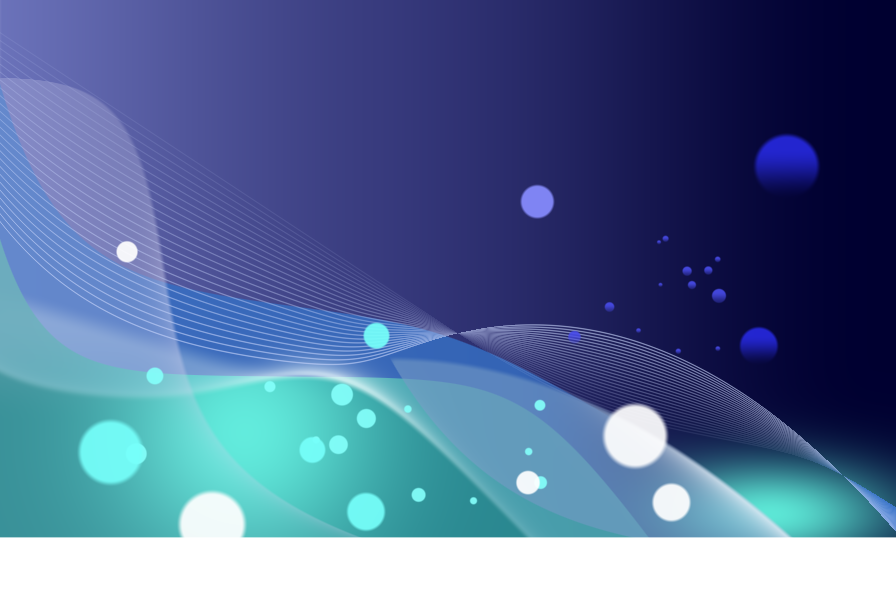
Write a Shadertoy shader that draws this background.

```glsl
// Flowing translucent ribbons, a fan of fine lines and soft orbs over a navy to teal gradient.
#define VIEW_HEIGHT 5.13
#define FLOOR_Y 0.52
#define LINE_COUNT 24.0
#define LINE_WIDTH 0.007
#define SPECK_COUNT 13
#define NAVY vec3(0.0, 0.0, 0.19)
#define PERIWINKLE vec3(0.42, 0.45, 0.73)
#define RIBBON_BLUE vec3(0.21, 0.43, 0.76)
#define AQUA vec3(0.38, 0.95, 0.87)
#define DEEP_TEAL vec3(0.16, 0.54, 0.55)
#define MIST vec3(0.53, 0.67, 0.84)
#define ORB_BLUE vec3(0.15, 0.16, 0.88)

// Main orbs: centre, radius, tint (0 blue, 0.3 violet, 0.6 cyan, 1 white)
const vec4 ORBS[12] = vec4[12](
    vec4(6.75, 3.70, 0.27, 0.0), vec4(4.61, 3.40, 0.14, 0.3),
    vec4(6.51, 2.16, 0.16, 0.0), vec4(0.95, 1.25, 0.27, 0.6),
    vec4(1.82, 0.63, 0.28, 1.0), vec4(5.45, 1.39, 0.27, 1.0),
    vec4(5.76, 0.82, 0.16, 1.0), vec4(3.14, 0.74, 0.16, 0.6),
    vec4(1.09, 2.97, 0.09, 1.0), vec4(4.53, 0.99, 0.10, 1.0),
    vec4(3.23, 2.25, 0.11, 0.6), vec4(2.68, 1.27, 0.11, 0.6));

// Smooth ramp: zero before the origin, slope one after it
float bend(float x, float width) { return width * log(1.0 + exp(x / width)); }

// Antialiased coverage of the positive side of d
float cover(float d) { return clamp(0.5 + d / max(fwidth(d), 1e-5), 0.0, 1.0); }

vec3 hash3(float n) { return fract(sin(n * vec3(12.99, 78.23, 37.72)) * 4375.85); }

// Ribbon outlines as heights over x
float blueTop(float x) { return 2.75 - 0.1 * x + 1.66 * exp(-2.0 * x) - 0.5 * bend(x - 3.9, 0.4); }
float tealTop(float x) { return 1.9 + 1.18 * exp(-2.7 * x) - 1.4 * bend(x - 4.6, 0.35); }
float waveTop(float x) {
    return 1.7 + 0.25 * exp(-2.0 * x) + 0.28 * bend(x - 1.5, 0.2) - 1.32 * bend(x - 3.0, 0.3);
}
float fanUpper(float x) { return 4.85 - 0.66 * x + 0.5 * bend(x - 5.0, 0.4) - 0.5 * bend(x - 7.0, 0.2); }
float fanLower(float x) {
    float b = bend(x - 3.1, 0.15);
    return 1.9 + 1.33 * exp(-0.95 * x) + b * (0.563 - 0.186 * b);
}

vec3 backdrop(vec2 p) {
    vec3 col = mix(PERIWINKLE, vec3(0.20, 0.21, 0.47), smoothstep(-1.5, 4.2, p.x) * 1.2 - 0.2);
    col = mix(col, NAVY, smoothstep(3.2, 7.5, p.x));
    vec2 q = (p - vec2(6.6, 0.72)) / vec2(1.1, 0.45);
    return mix(col, AQUA, 0.95 * exp(-dot(q, q)));
}

vec3 ribbons(vec3 col, vec2 p) {
    float x = p.x, y = p.y;
    // Blue ribbon and the pale band inside it
    col = mix(col, RIBBON_BLUE, 0.85 * cover(blueTop(x) - y) * smoothstep(6.0, 4.4, x));
    float pale = smoothstep(-0.1, 0.12, 2.6 - 0.3 * x - y) * smoothstep(4.0, 2.5, x);
    col = mix(col, MIST, 0.7 * pale);
    // Teal body, lit from within
    vec2 q = p - vec2(2.1, 1.42);
    vec3 teal = mix(DEEP_TEAL, AQUA, exp(-dot(q, q) / 1.3));
    float wave = waveTop(x) - y;
    float above = smoothstep(0.04, -0.04, wave);
    teal = mix(teal, vec3(0.48, 0.78, 0.85), 0.4 * above);
    col = mix(col, teal, 0.92 * cover(tealTop(x) - y));
    // Grey-blue band with a bright outer rim
    float crest = 2.05 - 0.13 * (x - 3.35) * (x - 3.35) - y;
    float inner = y - 0.3 - 1.75 * exp(3.35 - x);
    float band = smoothstep(-0.03, 0.03, crest) * cover(inner) * smoothstep(3.3, 3.4, x);
    col = mix(col, vec3(0.45, 0.60, 0.77), 0.62 * band);
    float rim = exp(-max(crest, 0.0) / 0.16) * smoothstep(4.6, 6.4, x);
    col = mix(col, vec3(0.93, 0.95, 0.98), 0.85 * rim * band);
    // White glow riding on the wave
    float glow = exp(min(wave, 0.0) / 0.09) * smoothstep(0.06, -0.03, wave);
    float lit = 0.15 + 0.8 * exp(-pow((x - 2.85) / 0.85, 2.0));
    return mix(col, vec3(0.95, 1.0, 1.0), glow * lit);
}

// Translucent lobe rising at the left, with a tail that sweeps right
vec3 lobe(vec3 col, vec2 p) {
    float rise = sqrt(max(4.46 - p.y, 0.0));
    float edge = 1.5 * (1.0 - exp(-1.9 * rise)) + 0.72 * exp(-1.6 * (p.y - 1.03)) - p.x;
    float inside = smoothstep(-0.02, 0.03, edge);
    float body = 0.06 + 0.2 * smoothstep(1.5, 2.4, p.y);
    float sheen = 0.26 * exp(-max(edge, 0.0) / 0.14) * smoothstep(4.0, 2.4, p.y);
    return mix(col, vec3(0.82, 0.82, 0.93), inside * (body + sheen));
}

// Lines blended evenly between two guide curves
vec3 lineFan(vec3 col, vec2 p, float pixel) {
    float top = fanUpper(p.x), gap = fanLower(p.x) - top;
    gap = abs(gap) < 1e-4 ? 1e-4 : gap;
    float t = (p.y - top) / gap;
    float dist = abs(fract(t * LINE_COUNT - 0.5) - 0.5) * abs(gap) / LINE_COUNT;
    float within = step(abs(t - 0.5), 0.5 + 0.5 / LINE_COUNT);
    col = mix(col, vec3(0.2, 0.45, 0.88), 0.75 * within * smoothstep(6.8, 7.6, p.x));
    float ink = smoothstep(LINE_WIDTH + 0.5 * pixel, 0.0, dist) * within;
    return mix(col, vec3(0.78, 0.83, 0.98), ink * mix(0.1, 0.62, clamp(t, 0.0, 1.0)));
}

vec3 orb(vec3 col, vec2 p, vec4 o, float soft) {
    vec2 q = (p - o.xy) / o.z;
    vec3 tint = mix(ORB_BLUE, vec3(0.53, 0.55, 1.0), smoothstep(0.0, 0.3, o.w));
    tint = mix(tint, vec3(0.46, 1.0, 0.98), smoothstep(0.3, 0.6, o.w));
    tint = mix(tint, vec3(1.0), smoothstep(0.6, 1.0, o.w));
    float fade = mix(smoothstep(-1.1, 0.6, q.y) * 0.9, 0.92, smoothstep(0.0, 0.3, o.w));
    return mix(col, tint, fade * smoothstep(1.0 + soft, 1.0 - soft, length(q)));
}

void mainImage(out vec4 fragColor, in vec2 fragCoord) {
    float pixel = VIEW_HEIGHT / iResolution.y;
    vec2 p = fragCoord * pixel;
    vec3 col = lineFan(lobe(ribbons(backdrop(p), p), p), p, pixel);
    // Scattered specks: violet in the dark, cyan in the teal
    for (int i = 0; i < SPECK_COUNT; i++) {
        vec3 h = hash3(float(i) + 1.0), g = hash3(float(i) + 40.0);
        float size = 0.015 + 0.045 * h.z * h.z;
        col = orb(col, p, vec4(mix(vec2(4.6, 2.1), vec2(6.3, 3.1), h.xy), size, 0.12), pixel / size);
        size = 0.03 + 0.07 * g.z * g.z;
        col = orb(col, p, vec4(mix(vec2(0.8, 0.6), vec2(4.8, 2.0), g.xy), size, 0.68), pixel / size);
    }
    for (int i = 0; i < 12; i++) col = orb(col, p, ORBS[i], 0.1);
    // Plain white floor
    fragColor = vec4(mix(vec3(1.0), col, cover(p.y - FLOOR_Y)), 1.0);
}
```
